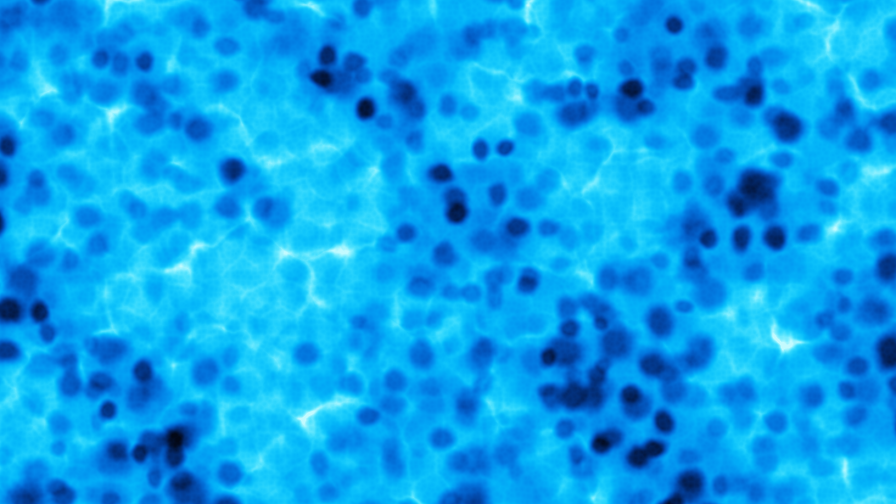
Reproduce this texture procedurally as a WebGL 1 fragment shader.

```glsl
precision highp float;
// Mottled blue water: soft clustered dark discs over cyan with pale branching veins.

uniform vec2 u_resolution;

#define BASE_TONE 0.83
#define PATCH_DEPTH 0.25
#define DISC_CELLS 13.5
#define DISC_STRENGTH 0.58
#define DISC_FAINTEST 0.05
#define CLUSTER_FREQ 10.0
#define VEIN_CELLS 6.0
#define VEIN_WIDTH 0.10
#define VEIN_GAIN 0.14
#define RIM_CELLS 16.0
#define RIM_GAIN 0.035
#define GRAIN_GAIN 0.04

vec3 hash3(vec2 p) {
  vec3 q = fract(p.xyx * vec3(0.1031, 0.1030, 0.0973));
  q += dot(q, q.yxz + 33.33);
  return fract((q.xxy + q.yzz) * q.zyx);
}

// Layered sines along turning directions, roughly -1 to 1.
float waves(vec2 p) {
  float sum = 0.0;
  float amp = 0.5;
  for (int i = 0; i < 5; i++) {
    float a = 2.4 * float(i) + 0.6;
    vec2 dir = vec2(cos(a), sin(a));
    sum += amp * sin(dot(p, dir) + 1.3 * sin(dot(p, dir.yx) * 0.7 + a));
    p *= 1.27;
    amp *= 0.85;
  }
  return sum * 0.75;
}

// Distances to the three nearest cell points.
vec3 cellular(vec2 p) {
  vec2 id = floor(p);
  vec3 near = vec3(9.0);
  for (int y = -1; y <= 1; y++) {
    for (int x = -1; x <= 1; x++) {
      vec2 c = id + vec2(float(x), float(y));
      float d = length(c + 0.1 + 0.8 * hash3(c + 71.0).xy - p);
      if (d < near.x) near = vec3(d, near.xy);
      else if (d < near.y) near = vec3(near.x, d, near.y);
      else near.z = min(near.z, d);
    }
  }
  return near;
}

// Light left after one layer of scattered discs; dark ones gather in clusters.
float discLayer(vec2 p, float cells, float seed) {
  vec2 q = p * cells + seed * 0.37;
  vec2 id = floor(q);
  float light = 1.0;
  for (int y = -1; y <= 1; y++) {
    for (int x = -1; x <= 1; x++) {
      vec2 c = id + vec2(float(x), float(y));
      vec3 place = hash3(c + seed);
      vec3 kind = hash3(c + seed + 137.0);
      vec2 centre = c + 0.1 + 0.8 * place.xy;
      vec2 offset = q - centre;
      offset *= 1.0 + 0.3 * vec2(kind.y - 0.5, 0.5 - kind.y);
      float radius = mix(0.32, 0.48, place.z);
      float disc = 1.0 - smoothstep(0.4, 1.2, length(offset) / radius);
      vec2 home = (centre - seed * 0.37) / cells;
      float cluster = clamp(0.75 + 1.0 * waves(home * CLUSTER_FREQ), 0.08, 1.4);
      float depth = DISC_FAINTEST + DISC_STRENGTH * kind.x * kind.x * cluster;
      light *= 1.0 - min(depth, 0.8) * disc;
    }
  }
  return light;
}

// Tone is the green level; red and blue follow it from navy to pale cyan.
vec3 waterColour(float tone) {
  float red = 0.01 + 13.0 * pow(max(tone - 0.66, 0.0), 2.5);
  float blue = 1.0 - exp(-tone * (2.9 + 3.1 * tone));
  return vec3(red, tone, blue);
}

void main() {
  vec2 p = gl_FragCoord.xy / u_resolution.y + 3.0;
  vec2 wobble = vec2(waves(p * 45.0), waves(p.yx * 45.0 + 9.0));

  // Broad shade that follows the clusters, with smaller mottling
  float shade = smoothstep(-0.65, 0.75, waves(p * CLUSTER_FREQ));
  float light = 1.0 - PATCH_DEPTH * shade + 0.04 * waves(p * 26.0);

  // Dark discs in three overlapping sizes
  vec2 discPos = p + 0.004 * wobble;
  light *= discLayer(discPos, DISC_CELLS, 11.0);
  light *= discLayer(discPos, DISC_CELLS * 1.25, 43.0);
  light *= discLayer(discPos, DISC_CELLS * 0.8, 89.0);

  // Broken pale veins, brightest where they meet
  vec3 veinCell = cellular((p + 0.011 * wobble) * VEIN_CELLS);
  float edge = (veinCell.y - veinCell.x) / VEIN_WIDTH;
  float node = 1.0 - smoothstep(0.0, 0.3, veinCell.z - veinCell.x);
  float broken = smoothstep(-0.4, 0.7, waves(p * 17.0 + 5.0));
  float vein = exp(-edge * edge) * (0.25 + 0.6 * broken) + 0.45 * exp(-edge * 0.5) * node;

  // Faint rims between small cells, and fine grain
  vec3 rimCell = cellular(discPos * RIM_CELLS);
  float rim = 1.0 - smoothstep(0.0, 0.25, rimCell.y - rimCell.x);
  float grain = cellular(p * 90.0).x - 0.42;

  float tone = BASE_TONE * light + GRAIN_GAIN * grain;
  tone += (VEIN_GAIN * vein + RIM_GAIN * rim) * light;
  gl_FragColor = vec4(waterColour(clamp(tone, 0.03, 0.98)), 1.0);
}
```
